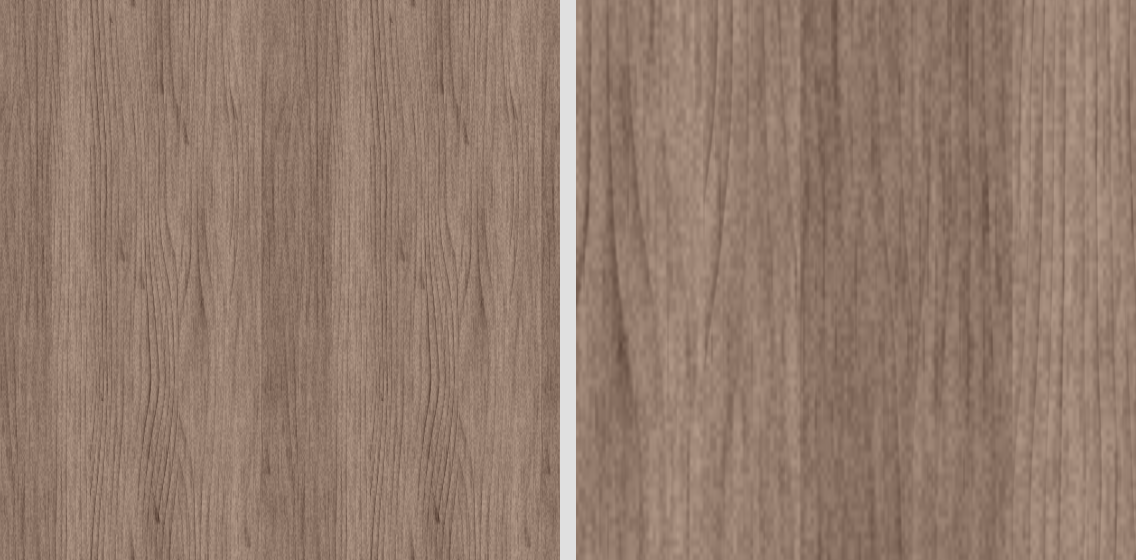
Left, the full canvas; right, a detail of the centre.
This texture is drawn by a Shadertoy shader. Its source:

```glsl
// Planked walnut veneer: upright strips, each with its own growth rings drawn
// as contours of a warped, stretched noise field, so that some close into tall
// flames. Fibres, pores and small dark flecks lie on top; everything wraps.

const vec3  MID_BROWN   = vec3(0.557, 0.463, 0.405);
const vec3  TONE_STEP   = vec3(0.054, 0.053, 0.050); // colour change per unit of tone
const float REPEATS     = 2.0;    // copies of the veneer across the canvas
const float STRIPS      = 7.0;    // strips in one copy
const float EDGE_JITTER = 0.6;    // unevenness of strip widths
const float EDGE_SOFT   = 0.0015;
const float RING_RATE   = 72.0;   // rings per canvas width
const float RING_WARP   = 4.2;    // how far rings bend, in rings
const float RING_DEPTH  = 1.7;
const float LINE_DEPTH  = 1.1;    // thin dark line closing each ring
const float STRIP_TONE  = 1.0;
const float CLOUD_TONE  = 1.6;
const float FIBRE_TONE  = 1.2;
const float PORE_TONE   = 1.6;
const float HAIR_TONE   = 0.9;
const float BASE_TONE   = 0.72;
const int   FLECKS      = 11;
const float FLECK_WIDTH = 0.0042;
const float FLECK_DEPTH = 2.4;

float hash(vec2 cell, float seed) {
    vec3 q = fract(vec3(cell, seed) * 0.1031);
    q += dot(q, q.zyx + 31.32);
    return fract((q.x + q.y) * q.z);
}

// Value noise that wraps after a whole number of cells.
float noise(vec2 p, vec2 period, float seed) {
    vec2 i = floor(p), f = p - i;
    f = f * f * (3.0 - 2.0 * f);
    vec2 a = mod(i, period), b = mod(i + 1.0, period);
    return mix(mix(hash(a, seed), hash(vec2(b.x, a.y), seed), f.x),
               mix(hash(vec2(a.x, b.y), seed), hash(b, seed), f.x), f.y);
}

// Noise local to a strip: wraps only upward, x may run freely.
float stripNoise(vec2 p, vec2 cells, float seed) {
    return noise(p * cells, vec2(64.0, cells.y), seed);
}

float stripEdge(float id) {
    float jitter = EDGE_JITTER * (hash(vec2(mod(id, STRIPS), 3.0), 5.0) - 0.5);
    return (id + 0.5 + jitter) / (STRIPS * REPEATS);
}

// Tone of one strip: shade, clouds and growth rings.
float stripTone(float id, vec2 p) {
    float seed = mod(id, STRIPS) * 7.0 + 11.0;
    vec2 q = vec2(p.x - stripEdge(id), p.y);
    q.x += 0.006 * (stripNoise(q, vec2(3.0, 4.0), seed) - 0.5);
    q.x += 0.0022 * (stripNoise(q, vec2(20.0, 13.0), seed + 6.0) - 0.5);

    // Some strips are straight grained, others figured.
    float rate = RING_RATE * mix(0.65, 1.25, hash(vec2(1.0, 2.0), seed));
    float figure = RING_WARP * mix(0.45, 1.15, hash(vec2(6.0, 3.0), seed));
    float ring = q.x * rate + figure * stripNoise(q, vec2(18.0, 3.0), seed + 1.0);
    ring += 1.1 * noise(vec2(ring * 0.43, 0.5), vec2(64.0), seed + 3.0);

    // Slow darkening towards late wood, then a sharp return to pale wood.
    float phase = fract(ring);
    float fall = 1.0 - smoothstep(0.88, 1.0, phase);
    float lateWood = smoothstep(0.25, 0.90, phase) * fall;
    float line = smoothstep(0.70, 0.86, phase) * fall;
    float ringPick = hash(vec2(mod(floor(ring), 64.0), 8.0), seed);
    float strength = mix(0.15, 1.0, stripNoise(q, vec2(30.0, 4.0), seed + 4.0));
    strength *= mix(0.55, 1.25, ringPick);

    float cloud = stripNoise(q, vec2(26.0, 2.0), seed + 5.0) - 0.5;
    float shade = hash(vec2(4.0, 9.0), seed) - 0.5;
    return STRIP_TONE * shade + CLOUD_TONE * cloud
         - strength * (RING_DEPTH * lateWood + LINE_DEPTH * line);
}

// Finds the strip under p and blends softly into the next one.
float veneer(vec2 p) {
    float id = floor(p.x * STRIPS * REPEATS - 0.5);
    if (p.x < stripEdge(id)) id -= 1.0;
    else if (p.x >= stripEdge(id + 1.0)) id += 1.0;
    float blend = smoothstep(-EDGE_SOFT, 0.0, p.x - stripEdge(id + 1.0));
    return mix(stripTone(id, p), stripTone(id + 1.0, p), blend);
}

// Streaks that swell downward and end in a small hook.
float flecks(vec2 p) {
    float dark = 0.0;
    for (int i = 0; i < FLECKS; i++) {
        vec2 key = vec2(float(i), 1.0);
        vec2 size = vec2(1.0 / REPEATS, 1.0);
        vec2 d = p / size - vec2(hash(key, 71.0), hash(key, 72.0));
        d = (d - floor(d + 0.5)) * size;
        float pick = hash(key, 73.0);
        float len = mix(0.008, 0.065, pick * pick);
        float s = d.y / len;
        float lean = mix(0.04, 0.20, hash(key, 74.0));
        float x = d.x + lean * len * s - 0.002 * s * s;
        float taper = (1.0 - smoothstep(-0.8, 1.0, s)) * smoothstep(-1.0, -0.8, s);
        float width = FLECK_WIDTH * (0.25 + 0.75 * taper * (0.4 + pick));
        // Crisp on the outer side, fading towards the inner one.
        width *= x > 0.0 ? 0.4 : 1.2;
        dark = max(dark, taper * exp(-x * x / (width * width)));
    }
    return dark;
}

void mainImage(out vec4 fragColor, in vec2 fragCoord) {
    vec2 uv = fragCoord / iResolution.xy;
    vec2 copy = vec2(fract(uv.x * REPEATS), uv.y);
    vec2 p = vec2(copy.x / REPEATS, uv.y);

    // Long fibres, short pores and sparse dark hairlines.
    vec2 fibreCells = vec2(160.0, 20.0), poreCells = vec2(250.0, 230.0);
    vec2 hairCells = vec2(210.0, 26.0);
    float fibre = noise(copy * fibreCells, fibreCells, 81.0) - 0.5;
    float pore = noise(copy * poreCells, poreCells, 82.0) - 0.5;
    float hair = smoothstep(0.62, 0.95, noise(copy * hairCells, hairCells, 83.0));

    float tone = BASE_TONE + veneer(p) + FIBRE_TONE * fibre + PORE_TONE * pore;
    tone -= HAIR_TONE * hair + FLECK_DEPTH * flecks(p);
    fragColor = vec4(MID_BROWN + TONE_STEP * tone, 1.0);
}
```
